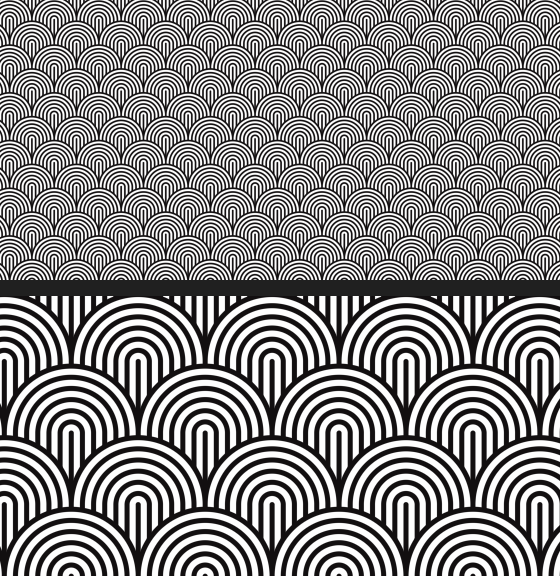
Top: the whole. Bottom: its middle third, enlarged.
Give the GLSL for this pattern, as a WebGL 2 fragment shader.

```glsl
#version 300 es
precision highp float;
// Overlapping scale pattern of concentric striped arches in black and white.
// Each arch is a half disc of rings on straight legs; rows are offset by half
// an arch, and each lower row covers the legs of the row above.

// Lengths are in canvas heights.
#define ARCH_WIDTH 0.1594
#define ROW_STEP 0.0852
#define RINGS 6.0
#define LINE_SHARE 0.45
#define ANCHOR vec2(1.0703, 0.5035)
#define INK vec3(0.072, 0.060, 0.064)
#define PAPER vec3(0.995)

uniform vec2 u_resolution;
out vec4 fragColor;

// Neighbouring arches share the middle of their rim line.
const float RING_GAP = 0.5 * ARCH_WIDTH / RINGS;
const float LINE_WIDTH = RING_GAP * LINE_SHARE;
const float OUTER_RADIUS = 0.5 * ARCH_WIDTH + 0.5 * LINE_WIDTH;

// Coverage of a shape from its signed distance, softened over one pixel.
float coverage(float signedDistance, float pixel) {
    return 1.0 - smoothstep(-0.7 * pixel, 0.7 * pixel, signedDistance);
}

// Distance to the spine of the nearest arch: round above its centre,
// straight below it.
float archRadius(vec2 p, float row) {
    float column = p.x / ARCH_WIDTH + 0.5 * mod(row, 2.0);
    float x = (fract(column + 0.5) - 0.5) * ARCH_WIDTH;
    float y = max(p.y - row * ROW_STEP, 0.0);
    return length(vec2(x, y));
}

// Evenly spaced lines on whole multiples of the ring gap; the rim stays
// solid outwards so that no pale fringe shows along it.
float ringInk(float radius, float pixel) {
    float inner = min(radius, RINGS * RING_GAP);
    float offset = abs(fract(inner / RING_GAP + 0.5) - 0.5) * RING_GAP;
    return coverage(offset - 0.5 * LINE_WIDTH, pixel);
}

void main() {
    float pixel = 1.0 / u_resolution.y;
    vec2 p = gl_FragCoord.xy * pixel - ANCHOR;

    // Only the dome of this row and the legs of the row above can be visible.
    float row = floor(p.y / ROW_STEP);
    float dome = archRadius(p, row);
    float legs = archRadius(p, row + 1.0);

    // The dome lies in front of the legs.
    float front = coverage(dome - OUTER_RADIUS, pixel);
    float ink = mix(ringInk(legs, pixel), ringInk(dome, pixel), front);

    fragColor = vec4(mix(PAPER, INK, ink), 1.0);
}
```
